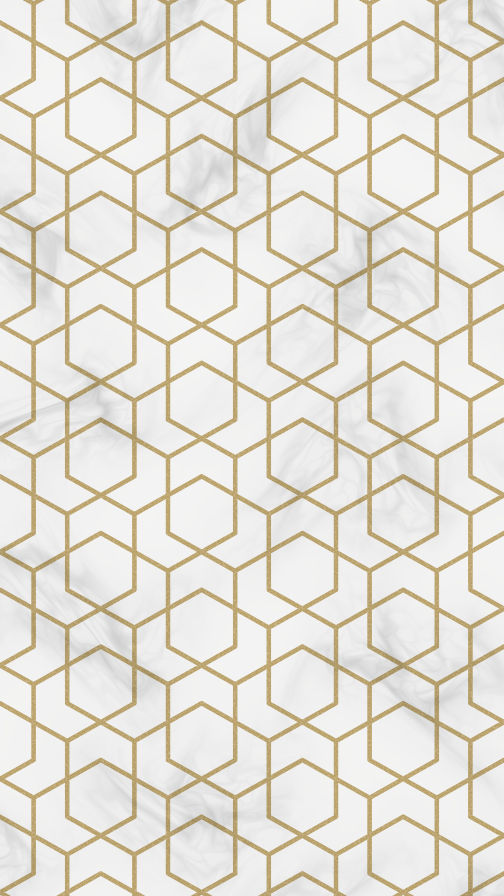
This pattern is drawn by a Shadertoy shader. Its source:

```glsl
// Interlaced gold hexagon lattice over softly veined white marble.

#define COLUMNS 5.0                      // lattice columns across the canvas
#define RISE 0.03752                     // height of one diagonal step
#define TOP 0.1572                       // top of the first hexagon, from the upper edge
#define HALF_LINE 0.0045                 // half the line width
#define GOLD vec3(0.745, 0.655, 0.450)
#define MARBLE vec3(0.948, 0.948, 0.947)
#define GRAIN_SCALE 230.0                // speckles across the canvas
#define GRAIN vec3(0.09, 0.10, 0.16)     // speckle contrast in the gold
#define VEIN_DEPTH 0.13
#define CLOUD_DEPTH 0.012

vec2 hash2(vec2 p) {
    vec3 h = fract(p.xyx * vec3(0.1031, 0.1030, 0.0973));
    h += dot(h, h.yzx + 33.33);
    return fract((h.xx + h.yz) * h.zy);
}

// Distances to the nearest and second nearest scattered points
vec2 cellular(vec2 p) {
    vec2 cell = floor(p), nearest = vec2(9.0);
    for (int j = -1; j <= 1; j++)
    for (int i = -1; i <= 1; i++) {
        vec2 id = cell + vec2(i, j);
        float d = length(id + hash2(id) - p);
        nearest = d < nearest.x ? vec2(d, nearest.x) : vec2(nearest.x, min(nearest.y, d));
    }
    return nearest;
}

// Layered sines that bend the plane
vec2 warp(vec2 p) {
    float f = 1.0;
    for (int i = 0; i < 6; i++) {
        p += 0.5 / f * sin(f * p.yx + vec2(0.4, 1.9) + float(i) * 2.3);
        f *= 1.9;
    }
    return p;
}

float segment(vec2 p, vec2 a, vec2 b) {
    vec2 ab = b - a;
    return length(p - a - ab * clamp(dot(p - a, ab) / dot(ab, ab), 0.0, 1.0));
}

// Distance to the lattice; y points down from the upper edge
float lattice(vec2 p) {
    float pitch = 1.0 / COLUMNS;
    float column = floor(p.x / pitch + 0.5);
    float shift = mod(column + 1.0, 2.0) * 3.0 * RISE;
    vec2 s = vec2(pitch / 3.0, RISE);
    float y = p.y - TOP - shift;
    vec2 q = vec2(abs(p.x - column * pitch), mod(y + 4.0 * RISE, 6.0 * RISE) - 4.0 * RISE);

    // Roof and its continuation into the next column
    float d = segment(q, vec2(0), s * 2.0);
    d = min(d, segment(q, s * vec2(1, -1), s * vec2(2, -2)));
    // Crossing below each hexagon
    d = min(d, segment(q, s * vec2(0, -2), s * vec2(1, -1)));
    d = min(d, segment(q, s * vec2(0, -2), s * vec2(1, -3)));
    // Uprights
    d = min(d, segment(q, s * vec2(1, -1), s * vec2(1, 3)));
    return min(d, segment(q, s * vec2(1, -3), s * vec2(1, -5)));
}

vec3 marble(vec2 p) {
    vec2 w = warp(p * 6.0 + vec2(1.3, 0.6));
    float cloud = sin(w.x * 1.3 + w.y) * sin(w.y * 1.6 - w.x * 0.5);
    float patches = smoothstep(0.15, 0.95, 0.5 + 0.5 * cloud);

    // Fine cracks along cell borders, in three sizes
    float veins = 0.0, size = 0.8, weight = 0.5;
    for (int i = 0; i < 3; i++) {
        vec2 d = cellular(w * size + float(i) * 7.1);
        veins += weight * (1.0 - smoothstep(0.0, 0.28, d.y - d.x));
        size *= 2.3;
        weight *= 0.6;
    }
    float shade = VEIN_DEPTH * patches * patches * veins + CLOUD_DEPTH * (cloud + 0.4 * p.y);
    return MARBLE - shade * vec3(1.0, 0.99, 0.97);
}

void mainImage(out vec4 fragColor, in vec2 fragCoord) {
    vec2 p = vec2(fragCoord.x, iResolution.y - fragCoord.y) / iResolution.x;
    float pixel = 1.0 / iResolution.x;

    vec3 stone = marble(p);
    float speckle = cellular(p * GRAIN_SCALE).x - 0.45;
    vec3 gold = (GOLD + GRAIN * speckle) * stone / MARBLE;

    float line = 1.0 - smoothstep(-0.6 * pixel, 0.6 * pixel, lattice(p) - HALF_LINE);
    fragColor = vec4(mix(stone, gold, line), 1.0);
}
```
